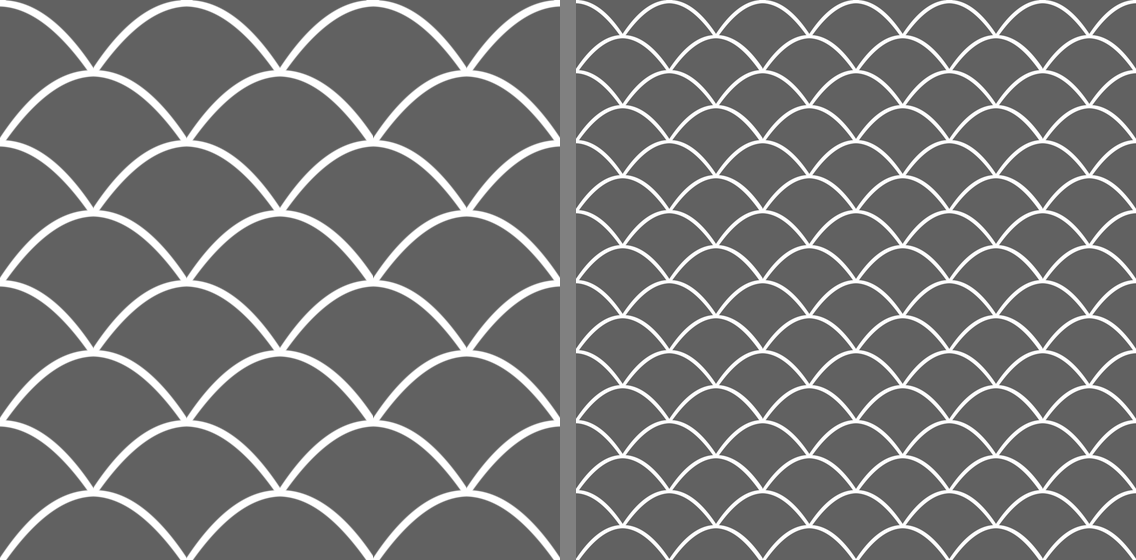
Left: one tile. Right: repeated 2 by 2.
Write a Shadertoy shader that draws this pattern.

```glsl
#define COLUMNS 3.0
#define ROWS 8.0            // even, so the stagger wraps
#define APEX_DROP 0.006     // first apex below the top edge
#define APEX_HALF 0.0056    // half line width at apex and feet
#define LIMB_HALF 0.0069    // half line width halfway down a limb
#define HEAVY_FOOT 0.0014   // extra half width of the heavier feet
#define EDGE_SOFTNESS 0.0016
#define FILL_COLOR vec3(0.38)
#define LINE_COLOR vec3(1.0)

// Signed distance to a row of parabolic arches (positive below the curve)
// in x, and the half line width there in y.
vec2 archRow(float across, float depth, float row) {
    float odd = mod(row, 2.0);
    float shifted = across * COLUMNS + 0.5 * (1.0 - odd);
    float column = mod(floor(shifted), COLUMNS);
    float x = 2.0 * fract(shifted) - 1.0;
    float side = abs(x);

    // Vertical gap divided by the gradient length
    float slope = 4.0 * side * COLUMNS / ROWS;
    float dist = (depth - row - x * x) / ROWS / sqrt(1.0 + slope * slope);

    // Swelling limbs, with one column heavier towards its right foot
    float halfWidth = mix(APEX_HALF, LIMB_HALF, 4.0 * side * (1.0 - side));
    float heavy = odd * (1.0 - step(0.5, abs(column - 1.0)));
    halfWidth += HEAVY_FOOT * heavy * smoothstep(0.2, 1.0, x);
    return vec2(dist, halfWidth);
}

void mainImage(out vec4 fragColor, in vec2 fragCoord) {
    vec2 uv = fragCoord / iResolution.xy;
    float depth = (1.0 - uv.y - APEX_DROP) * ROWS;
    float edge = max(EDGE_SOFTNESS, 0.8 / min(iResolution.x, iResolution.y));
    vec3 color = FILL_COLOR;

    // Each lower row covers the feet of the row above
    for (int i = -1; i <= 1; i++) {
        vec2 arch = archRow(uv.x, depth, floor(depth) + float(i));
        float inside = smoothstep(-edge, edge, arch.x);
        float line = 1.0 - smoothstep(-edge, edge, abs(arch.x) - arch.y);
        color = mix(color, FILL_COLOR, inside);
        color = mix(color, LINE_COLOR, line);
    }
    fragColor = vec4(color, 1.0);
}
```
